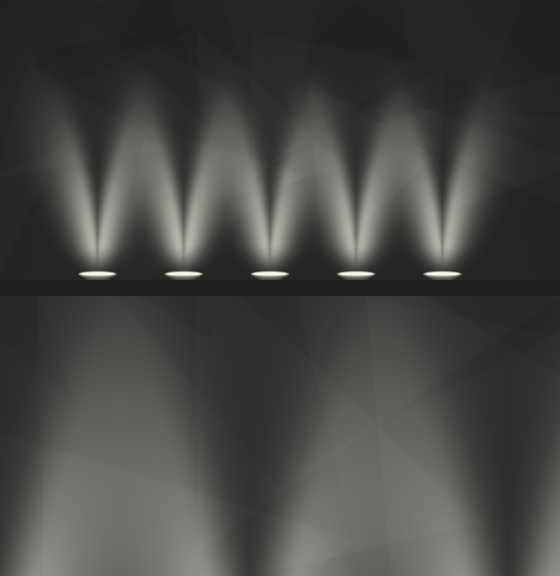
Top, the full canvas; bottom, a detail of the centre.
This background is drawn by a Shadertoy shader. Its source:

```glsl
// Five floor lamps throwing V-shaped light up a dark wall of faint triangular facets.

const int LAMP_COUNT = 5;
const int FACET_COUNT = 16;
const float LAMP_SPACING = 0.308;
const float ROW_CENTER = -0.036;
const float LAMP_HEIGHT = 0.021;

const vec3 WALL = vec3(0.147, 0.147, 0.146);
const vec3 BEAM = vec3(0.98, 0.98, 0.93);
const vec3 GLASS = vec3(0.97, 0.97, 0.92);
const vec3 RIM = vec3(0.56, 0.57, 0.53);
const vec3 BOWL = vec3(0.46, 0.46, 0.44);

float hash(float n) {
    return fract(sin(n * 127.1 + 11.7) * 43758.5453);
}

vec2 hash2(float n) {
    return vec2(hash(n), hash(n + 57.3));
}

// Signed distance to the line through a and b.
float lineDistance(vec2 p, vec2 a, vec2 b) {
    vec2 d = normalize(b - a);
    return dot(p - a, vec2(d.y, -d.x));
}

float triangleDistance(vec2 p, vec2 a, vec2 b, vec2 c) {
    float side = sign(lineDistance(c, a, b));
    vec3 edges = vec3(lineDistance(p, a, b), lineDistance(p, b, c), lineDistance(p, c, a));
    edges *= -side;
    return max(edges.x, max(edges.y, edges.z));
}

float ellipseDistance(vec2 p, vec2 radius) {
    float k = length(p / radius);
    return k * (k - 1.0) / max(length(p / (radius * radius)), 1e-4);
}

float coverage(float dist, float pixel) {
    return 1.0 - smoothstep(-pixel, pixel, dist);
}

// Vertex of a facet: an angle of its own third of the turn, at a hashed reach.
vec2 facetVertex(vec2 center, float seed, float corner) {
    float angle = 6.2832 * (hash(seed) + (corner + 0.5 * hash(seed + corner + 1.0)) / 3.0);
    float reach = mix(0.12, 0.5, hash(seed + corner + 9.0));
    return center + reach * vec2(cos(angle), sin(angle));
}

// Sum of faint light and dark overlapping triangles, spread along the wall.
float facets(vec2 p, float pixel) {
    float shade = 0.0;
    for (int i = 0; i < FACET_COUNT; i++) {
        float seed = float(i) * 17.0;
        float column = (float(i) + hash(seed + 5.0)) / float(FACET_COUNT);
        vec2 center = vec2(2.0 * column - 1.0, mix(0.3, 1.05, hash(seed + 6.0)));
        vec2 a = facetVertex(center, seed, 0.0);
        vec2 b = facetVertex(center, seed, 1.0);
        vec2 c = facetVertex(center, seed, 2.0);
        float tint = mod(float(i), 2.0) < 0.5 ? 0.09 : -0.06;
        shade += tint * coverage(triangleDistance(p, a, b, c), pixel);
    }
    return shade;
}

// Mirrored curved arms: firmer toward the dark wedge, soft outside.
float beam(vec2 p) {
    float h = p.y;
    float offset = abs(p.x) - (0.002 + 0.1 * h + 0.2 * h * h);
    float inner = 0.02 + 0.06 * h;
    float outer = 0.034 + 0.21 * h - 0.12 * h * h;
    float q = offset < 0.0 ? -offset / inner : offset / outer;
    float across = exp(-pow(q, offset < 0.0 ? 2.0 : 1.6));
    float along = smoothstep(0.0, 0.13, h) * exp(-pow(h / 0.47, 2.7));
    return 0.68 * across * along;
}

// Grey bowl below a bright, flat oval of glass.
vec3 drawLamp(vec3 color, vec2 p, float pixel) {
    float bowl = max(ellipseDistance(p + vec2(0.0, 0.004), vec2(0.058, 0.022)), p.y);
    vec3 bowlColor = BOWL * mix(0.6, 1.1, smoothstep(-0.022, -0.004, p.y));
    bowlColor *= 1.0 - 0.5 * smoothstep(0.02, 0.06, abs(p.x));
    color = mix(color, bowlColor, coverage(bowl, pixel));

    float rim = ellipseDistance(p, vec2(0.068, 0.011));
    float glass = ellipseDistance(p - vec2(0.0, 0.001), vec2(0.06, 0.007));
    color = mix(color, RIM, coverage(rim, max(pixel, 0.003)));
    return mix(color, GLASS, coverage(glass, max(pixel, 0.003)));
}

void mainImage(out vec4 fragColor, in vec2 fragCoord) {
    float pixel = 1.0 / iResolution.y;
    vec2 p = (fragCoord - vec2(0.5 * iResolution.x, 0.0)) * pixel;

    // Wall with slightly darker sides and top.
    float relief = 1.0 + facets(p, pixel);
    float vignette = 1.0 - 0.06 * smoothstep(0.6, 1.0, abs(p.x)) - 0.05 * p.y;
    vec3 color = WALL * vignette * relief;

    // Overlapping light from all lamps.
    float shadow = 1.0;
    for (int i = 0; i < LAMP_COUNT; i++) {
        float x = ROW_CENTER + (float(i) - 0.5 * float(LAMP_COUNT - 1)) * LAMP_SPACING;
        shadow *= 1.0 - beam(p - vec2(x, 0.0));
    }
    float light = (1.0 - shadow) * mix(1.0, relief, 0.25);
    color = mix(color, BEAM, light);

    // Lamps in front of the wall.
    for (int i = 0; i < LAMP_COUNT; i++) {
        float x = ROW_CENTER + (float(i) - 0.5 * float(LAMP_COUNT - 1)) * LAMP_SPACING;
        color = drawLamp(color, p - vec2(x, LAMP_HEIGHT), pixel);
    }

    fragColor = vec4(color, 1.0);
}
```
